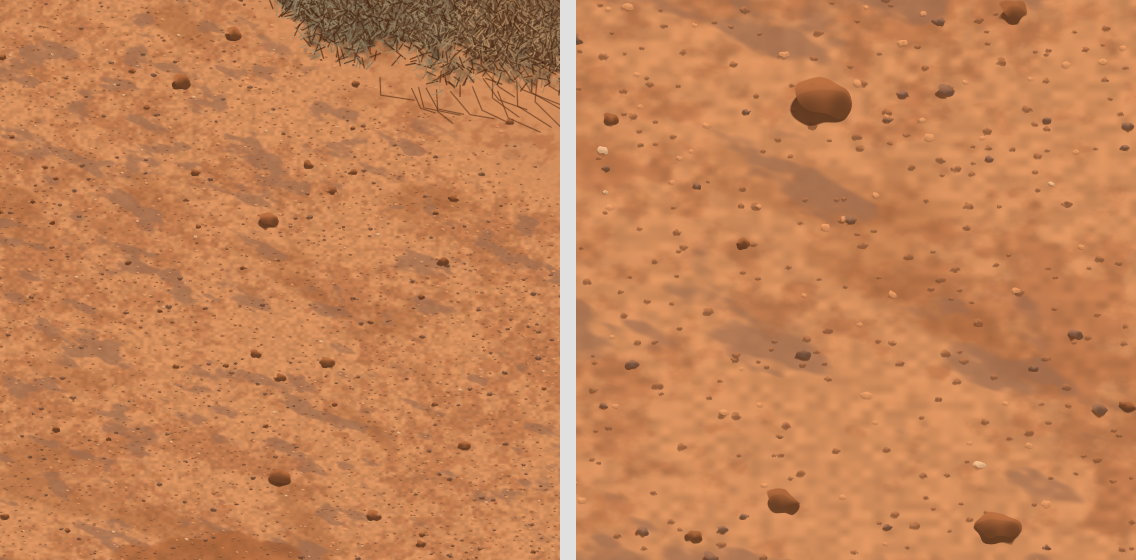
Left: the whole. Right: its middle third, enlarged.
A Shadertoy shader for this texture:

```glsl
// Sunlit orange desert ground with grit, worn stone patches and pebbles,
// and a dry shrub at the upper right. Noise colours the sand; jittered
// grids scatter the pebbles and the shrub's twigs.
const vec3 SAND_LIGHT = vec3(0.83, 0.555, 0.36);
const vec3 SAND_DEEP = vec3(0.75, 0.475, 0.30);
const vec3 RUST = vec3(0.63, 0.37, 0.21);
const vec3 STONE = vec3(0.61, 0.42, 0.31);
const vec3 SHADOW = vec3(0.29, 0.16, 0.08);
const vec3 PALE = vec3(0.91, 0.72, 0.54);
const vec3 SAGE = vec3(0.55, 0.50, 0.39);
const vec3 STRAW = vec3(0.67, 0.52, 0.37);

float hash12(vec2 p) {
    vec3 q = fract(p.xyx * 0.1031);
    q += dot(q, q.yzx + 33.33);
    return fract((q.x + q.y) * q.z);
}
vec2 hash22(vec2 p) { return vec2(hash12(p), hash12(p + vec2(57.3, 19.7))); }
float noise(vec2 p) {
    vec2 i = floor(p), f = fract(p), e = vec2(1, 0);
    f = f * f * (3.0 - 2.0 * f);
    return mix(mix(hash12(i), hash12(i + e), f.x), mix(hash12(i + e.yx), hash12(i + 1.0), f.x), f.y);
}
float fbm(vec2 p) {
    float sum = 0.0, gain = 0.53;
    for (int i = 0; i < 4; i++) {
        sum += gain * noise(p);
        p = mat2(1.6, 1.2, -1.2, 1.6) * p + 11.3;
        gain *= 0.5;
    }
    return sum;
}
vec2 rotate(vec2 p, float a) { return mat2(cos(a), -sin(a), sin(a), cos(a)) * p; }
float cover(float d, float soft) { return 1.0 - smoothstep(-soft, soft, d); }
float segment(vec2 p, vec2 a, vec2 b) {
    vec2 ab = b - a;
    return length(p - a - ab * clamp(dot(p - a, ab) / dot(ab, ab), 0.0, 1.0));
}

// Scattered flattened stones, lit from above, each with a shadow below
vec3 pebbles(vec3 ground, vec2 uv, float cells, float share, float size, vec3 tint, float shade, float px) {
    vec2 p = uv * cells + 100.0, squash = vec2(0.85, 1.4);
    float soft = px * cells;
    for (int k = 0; k < 9; k++) {
        vec2 cell = floor(p) + vec2(k % 3 - 1, k / 3 - 1);
        vec2 kind = hash22(cell + cells * 1.7);
        if (kind.x > share) continue;
        vec2 d = p - cell - hash22(cell + cells * 3.1);
        float radius = size * mix(0.45, 1.0, kind.y * kind.y);
        float bump = (noise(d / radius * 1.4 + cell * 7.0) - 0.5) * 0.7 * radius;
        float stone = length(rotate(d, -0.5 * hash12(cell + 7.7)) * squash) + bump - radius;
        float shadow = length((d + vec2(0.15, 0.4) * radius) * squash) + bump - radius;
        float light = smoothstep(-0.6, 0.6, (d.y + bump) / radius);
        ground = mix(ground, SHADOW, shade * cover(shadow, soft * 1.2));
        ground = mix(ground, tint * mix(1.0 - 0.45 * shade, 1.08, light), 0.9 * cover(stone, soft));
    }
    return ground;
}
// Positive inside the shrub, negative on open ground
float shrubDepth(vec2 uv) {
    float edge = 1.035 - 0.04 * smoothstep(0.6, 1.0, uv.x) - 0.15 * smoothstep(0.45, 0.57, uv.x);
    return uv.y - edge + 0.06 * (noise(uv * 22.0) - 0.5);
}
// Coverage of short random twigs whose centres lie in the shrub
float twigs(vec2 uv, float cells, float seed, float width, float px) {
    vec2 p = uv * cells;
    float ink = 0.0;
    for (int k = 0; k < 9; k++) {
        vec2 cell = floor(p) + vec2(k % 3 - 1, k / 3 - 1);
        vec2 rnd = hash22(cell + seed * 31.7), mid = cell + rnd;
        if (shrubDepth(mid / cells) < 0.06 * hash12(cell + seed * 13.0) - 0.015) continue;
        vec2 arm = rotate(vec2(0, mix(0.35, 0.8, rnd.x)), 2.8 * (hash12(cell + seed * 5.0) - 0.5));
        ink = max(ink, cover(segment(p, mid - arm, mid + arm) - width * cells, px * cells));
    }
    return ink;
}

void mainImage(out vec4 fragColor, in vec2 fragCoord) {
    vec2 uv = fragCoord / iResolution.xy, slope = rotate(uv, -0.32);
    float px = 0.9 / min(iResolution.x, iResolution.y);
    float drift = smoothstep(-0.08, 0.06, uv.y + 0.6 * uv.x - 1.25), rough = 1.0 - 0.85 * drift;
    // Sand with broad tone, grit and rusty stains
    float tone = 0.5 * fbm(slope * vec2(9, 16)) + 0.5 * fbm(uv * vec2(60, 85));
    vec3 col = mix(SAND_DEEP, SAND_LIGHT, smoothstep(0.37, 0.56, tone + 0.08 * drift));
    col *= 1.0 + 0.16 * rough * (noise(uv * vec2(150, 200)) - 0.5);
    col = mix(col, RUST, 0.45 * smoothstep(0.62, 0.78, fbm(slope * vec2(6, 14) + 40.0)));
    // Worn stone patches along the slope, and a slab at the bottom
    float worn = fbm(slope * vec2(17, 40) + 8.0) + 0.05 * (uv.y - uv.x);
    col = mix(col, STONE, 0.65 * rough * smoothstep(0.60, 0.72, worn));
    float slab = length((uv - vec2(0.38, 0)) / vec2(0.18, 0.05)) + 0.7 * fbm(uv * 22.0) - 1.3;
    col = mix(col, RUST * (0.9 + 0.3 * fbm(uv * 45.0)), 0.75 * cover(slab, 0.08));
    // Grains, pale chips and pebbles, from fine to coarse
    col = pebbles(col, uv, 110.0, 0.20 * rough, 0.27, SAND_DEEP * 0.93, 0.4, px);
    col = pebbles(col, uv, 75.0, 0.11 * rough, 0.22, SAND_LIGHT * 1.07, 0.2, px);
    col = pebbles(col, uv, 48.0, 0.10 * rough, 0.20, STONE, 0.65, px);
    col = pebbles(col, uv, 41.0, 0.05 * rough, 0.12, PALE, 0.25, px);
    col = pebbles(col, uv, 23.0, 0.08 * rough, 0.19, RUST, 0.75, px);
    col = pebbles(col, uv, 9.0, 0.10 * rough, 0.17, RUST * 1.08, 0.8, px);
    // Loose bent twigs trailing from the shrub
    for (int i = 0; i < 16; i++) {
        vec2 rnd = hash22(vec2(i, 3)), bend = hash22(vec2(i, 9)) - 0.5;
        vec2 a = vec2(mix(0.66, 1.0, rnd.x), 0.88 - 0.05 * rnd.y);
        vec2 b = a + vec2(0.04 * bend.x + 0.015, -0.03 - 0.03 * rnd.x * rnd.y);
        vec2 c = b + vec2(0.05 + 0.05 * bend.y, 0.02 * bend.x - 0.04 * rnd.x);
        col = mix(col, SHADOW * 1.2, 0.75 * cover(min(segment(uv, a, b), segment(uv, b, c)) - 0.0009, px));
    }
    // Shrub: dark gaps under layers of sage, straw and shaded twigs
    if (uv.y > 0.76 && uv.x > 0.38) {
        float depth = shrubDepth(uv) + 0.05 * (noise(uv * 90.0) - 0.5);
        col = mix(col, mix(SHADOW, SAGE * 0.8, fbm(uv * 30.0)), 0.85 * smoothstep(0.0, 0.05, depth));
        for (float i = 0.0; i < 7.0; i++) {
            float dry = smoothstep(0.3, 0.7, uv.x - 0.5 + 0.5 * noise(uv * 14.0 + i));
            vec3 tint = mod(i, 3.0) < 0.5 ? SHADOW : mix(SAGE, STRAW, dry);
            tint *= 0.75 + 0.5 * noise(uv * 45.0 + i * 9.0);
            col = mix(col, tint, 0.8 * twigs(uv, 38.0 + 7.0 * i, i + 1.0, 0.001, px));
        }
    }
    fragColor = vec4(clamp(col, 0.0, 1.0), 1.0);
}
```
